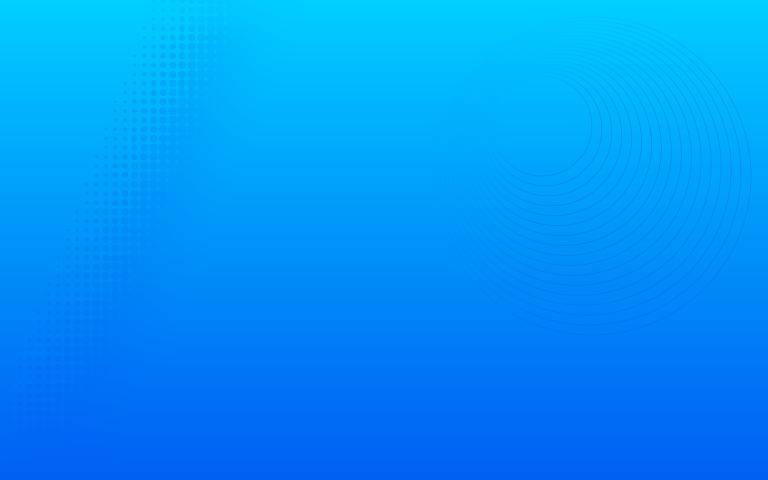
Give the GLSL for this background, as a WebGL 2 fragment shader.

```glsl
#version 300 es
precision highp float;
// Azure backdrop: a vertical gradient, a slanted halftone band on the left
// and a fan of eccentric rings on the right.
// Lengths are in canvas heights, with the origin at the lower left.

uniform vec2 u_resolution;
out vec4 outColor;

// Background gradient
const vec3 BOTTOM_COLOR = vec3(0.0, 0.37, 0.958);
const vec3 TOP_COLOR = vec3(0.0, 0.81, 1.0);
const float GRADIENT_BEND = 0.09;

// Halftone band
const vec3 DOT_COLOR = vec3(0.0, 0.34, 0.92);
const vec2 DOT_PITCH = vec2(0.0199, 0.0191);
const vec2 DOT_ORIGIN = vec2(0.0215, 0.979);
const float BAND_BASE = -0.057;
const float BAND_SLOPE = 0.377;
const float BAND_WIDTH = 0.33;
const float DOT_MIN_RADIUS = 0.0028;
const float DOT_GROWTH = 0.048;
const float DOT_ALPHA = 0.19;

// Eccentric rings
const vec3 RING_COLOR = vec3(0.0, 0.36, 0.90);
const int RING_COUNT = 17;
const vec2 INNER_CENTER = vec2(1.129, 0.7375);
const vec2 OUTER_CENTER = vec2(1.2333, 0.6333);
const float INNER_RADIUS = 0.104;
const float OUTER_RADIUS = 0.3312;
const float RING_HALF_WIDTH = 0.001;
const vec2 RING_SHADE_DIR = vec2(0.80, -0.60);
const float RING_ALPHA = 0.32;

vec3 backgroundGradient(float y) {
    return mix(BOTTOM_COLOR, TOP_COLOR, y - GRADIENT_BEND * y * (1.0 - y));
}

// Dots swell away from the slanted edge until they merge, then fade out.
float halftoneBand(vec2 p, float pixel) {
    vec2 cell = round((p - DOT_ORIGIN) / DOT_PITCH);
    vec2 center = DOT_ORIGIN + cell * DOT_PITCH;
    float inset = center.x - BAND_BASE - BAND_SLOPE * center.y;
    float radius = DOT_MIN_RADIUS + DOT_GROWTH * max(inset, 0.0);
    float dot = clamp((radius - length(p - center)) / pixel + 0.5, 0.0, 1.0);

    float smoothInset = p.x - BAND_BASE - BAND_SLOPE * p.y;
    float fade = 1.0 - smoothstep(0.06, BAND_WIDTH, smoothInset);
    float ends = smoothstep(0.0, 0.18, p.y) * (1.0 - 0.6 * smoothstep(0.88, 1.0, p.y));
    return dot * step(0.0, inset) * fade * ends * DOT_ALPHA;
}

// Thin circles whose centers slide as they grow, strongest at lower right.
float ringFan(vec2 p, float pixel) {
    float coverage = 0.0;
    float peak = min(1.0, 2.0 * RING_HALF_WIDTH / pixel);
    for (int i = 0; i < RING_COUNT; i++) {
        float t = float(i) / float(RING_COUNT - 1);
        vec2 offset = p - mix(INNER_CENTER, OUTER_CENTER, t);
        float dist = length(offset);
        float edge = abs(dist - mix(INNER_RADIUS, OUTER_RADIUS, t));
        float line = clamp((RING_HALF_WIDTH - edge) / pixel + 0.5, 0.0, 1.0);
        line = min(line, peak);
        float facing = dot(offset / max(dist, 0.001), RING_SHADE_DIR);
        float shade = mix(0.12, 1.0, smoothstep(-0.8, 0.7, facing));
        coverage = max(coverage, line * shade);
    }
    return coverage * RING_ALPHA;
}

void main() {
    vec2 p = gl_FragCoord.xy / u_resolution.y;
    float pixel = 1.0 / u_resolution.y;

    vec3 color = backgroundGradient(p.y);
    color = mix(color, DOT_COLOR, halftoneBand(p, pixel));
    color = mix(color, RING_COLOR, ringFan(p, pixel));
    outColor = vec4(color, 1.0);
}
```
